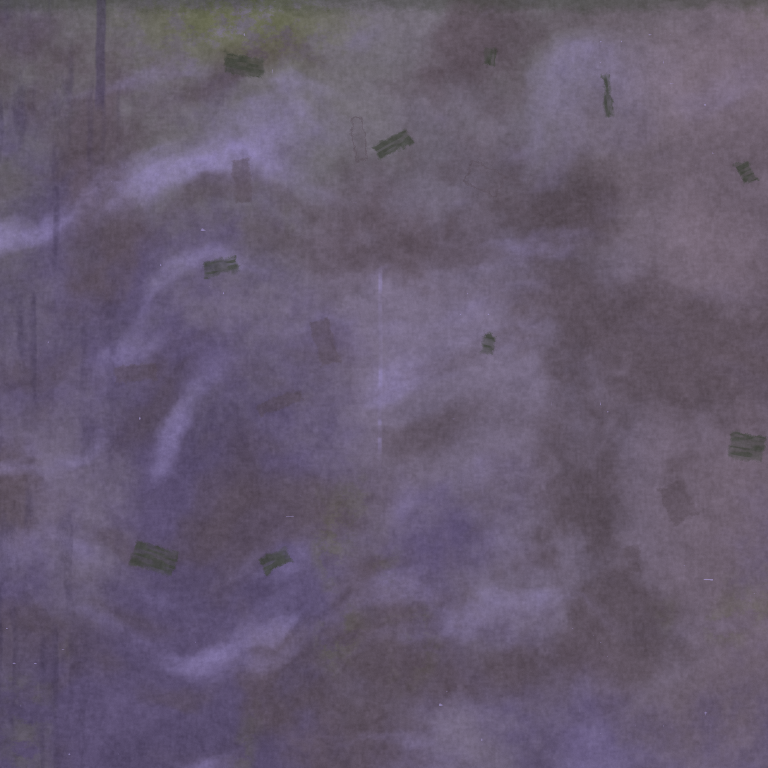
Reproduce this texture procedurally as a three.js fragment shader.

```glsl
varying vec2 vUv;

#define BASE vec3(0.455, 0.415, 0.505)
#define INDIGO vec3(0.325, 0.285, 0.41)
#define UMBER vec3(0.335, 0.29, 0.325)
#define MAUVE vec3(0.445, 0.39, 0.445)
#define SAGE vec3(0.425, 0.41, 0.425)
#define MOSS vec3(0.4, 0.42, 0.27)
#define LAVENDER vec3(0.58, 0.535, 0.74)
#define SCRAP_GREEN vec3(0.25, 0.265, 0.235)
#define SCRAP_COUNT 18
#define GRAIN 0.075

float hash(vec2 p) {
  vec3 q = fract(p.xyx * 0.1031);
  q += dot(q, q.yzx + 33.33);
  return fract((q.x + q.y) * q.z);
}

float noise(vec2 p) {
  vec2 cell = floor(p);
  vec2 f = fract(p);
  f = f * f * (3.0 - 2.0 * f);
  float low = mix(hash(cell), hash(cell + vec2(1.0, 0.0)), f.x);
  float high = mix(hash(cell + vec2(0.0, 1.0)), hash(cell + 1.0), f.x);
  return mix(low, high, f.y);
}

// Octave sum in 0..1; a low gain keeps it soft
float fbm(vec2 p, float gain) {
  float sum = 0.0;
  float total = 0.0;
  float amp = 1.0;
  for (int i = 0; i < 6; i++) {
    sum += amp * noise(p);
    total += amp;
    amp *= gain;
    p = mat2(1.6, 1.2, -1.2, 1.6) * p + 17.3;
  }
  return sum / total;
}

mat2 rotation(float angle) {
  float c = cos(angle);
  float s = sin(angle);
  return mat2(c, s, -s, c);
}

float boxDistance(vec2 p, vec2 halfSize) {
  vec2 d = abs(p) - halfSize;
  return length(max(d, 0.0)) + min(max(d.x, d.y), 0.0);
}

// Broad colour fields: indigo lower left, mauve right, sage above
vec3 washes(vec2 p) {
  float cloud = fbm(p * 3.5 + 4.0, 0.5) - 0.5;
  float detail = fbm(p * 9.0 + 31.0, 0.65) - 0.5;
  vec3 col = BASE;
  col = mix(col, SAGE, 0.85 * smoothstep(0.5, 1.0, p.y + cloud * 0.9));
  col = mix(col, MAUVE, 0.9 * smoothstep(0.6, 1.0, p.x + cloud * 0.6));
  float depth = 0.85 - p.x * 0.5 - p.y * 0.75 + cloud * 1.3 + detail * 0.9;
  col = mix(col, INDIGO, 0.9 * smoothstep(0.1, 0.7, depth));
  float stain = fbm(p * vec2(6.5, 5.5) + 52.0, 0.5) + detail * 0.3;
  col = mix(col, UMBER, 0.75 * smoothstep(0.5, 0.72, stain));
  return col * (1.0 + 0.3 * detail);
}

// Soft folds at two scales, lit from one side, pale above and brown below
vec3 folds(vec3 col, vec2 p) {
  vec2 warp = vec2(fbm(p * 4.0 + 8.0, 0.45), fbm(p * 4.0 + 23.0, 0.45)) - 0.5;
  float fade = 1.0 - 0.7 * smoothstep(0.55, 0.95, p.x);
  float scumble = 0.5 + fbm(p * 45.0, 0.75);
  for (int i = 0; i < 2; i++) {
    float scale = 1.0 + 0.8 * float(i);
    vec2 q = rotation(-0.15) * (p + warp * 0.2) * vec2(3.6, 7.0) * scale + 6.7 + 9.0 * float(i);
    float relief = fbm(q, 0.42) - fbm(q + vec2(0.1, -0.4), 0.42);
    float strength = fade * (0.6 - 0.15 * float(i));
    col = mix(col, UMBER, strength * smoothstep(0.06, 0.3, -relief));
    col = mix(col, LAVENDER, strength * scumble * smoothstep(0.06, 0.34, relief));
  }
  return col;
}

// Green rubs along the top and in faint upright patches
vec3 mossRubs(vec3 col, vec2 p) {
  float rough = fbm(p * vec2(30.0, 42.0), 0.7);
  float top = smoothstep(0.88, 0.98, p.y) * smoothstep(0.22, 0.0, abs(p.x - 0.31));
  float patches = smoothstep(0.62, 0.8, fbm(p * vec2(9.0, 5.0) + 71.0, 0.5));
  col = mix(col, MOSS, (0.7 * top + 0.25 * patches) * smoothstep(0.4, 0.62, rough));
  float rim = smoothstep(0.978, 1.0, p.y + (rough - 0.5) * 0.03);
  return mix(col, SCRAP_GREEN, 0.45 * rim);
}

// Worn, turned scraps; some faint brown, some only outlined
vec3 scraps(vec3 col, vec2 p) {
  float wear = fbm(p * 75.0, 0.7);
  for (int i = 0; i < SCRAP_COUNT; i++) {
    float id = float(i) * 3.7 + 1.0;
    vec2 centre = vec2(1.0 - 0.9 * pow(hash(vec2(id, 2.0)), 1.4), 0.26 + 0.72 * hash(vec2(id, 9.0)));
    vec2 halfSize = mix(vec2(0.008, 0.005), vec2(0.032, 0.018), vec2(hash(vec2(id, 15.0)), hash(vec2(id, 21.0))));
    float angle = (hash(vec2(id, 28.0)) - 0.5) * 1.1 + 1.57 * step(0.55, hash(vec2(id, 34.0)));
    vec2 local = rotation(angle) * (p - centre);
    float d = boxDistance(local, halfSize) + (wear - 0.5) * 0.014;
    float fill = smoothstep(0.002, -0.003, d);
    float outline = smoothstep(0.0025, 0.0, abs(d));
    float scratches = smoothstep(0.3, 0.75, noise(local * vec2(70.0, 330.0) + id));
    float kind = hash(vec2(id, 40.0));
    vec3 tint = mix(SCRAP_GREEN, UMBER, step(0.5, kind));
    float strength = kind > 0.5 ? 0.45 : 0.3 + 0.35 * scratches + 0.3 * wear;
    float cover = kind > 0.85 ? max(outline, fill * 0.35) : fill;
    col = mix(col, tint, cover * strength);
  }
  return col;
}

// Dark runs on the left and a broken pale seam in the middle
vec3 drips(vec3 col, vec2 p) {
  float sway = (noise(p * vec2(8.0, 30.0)) - 0.5) * 0.005;
  float broken = smoothstep(0.35, 0.7, fbm(p * vec2(25.0, 14.0), 0.7));
  float runs = smoothstep(0.6, 0.9, noise(vec2((p.x + sway) * 110.0, p.y * 7.0)));
  col = mix(col, INDIGO * 0.75, 0.4 * runs * broken * smoothstep(0.24, 0.03, p.x));
  float run = smoothstep(0.008, 0.004, abs(p.x + sway - 0.13)) * smoothstep(0.85, 0.87, p.y);
  col = mix(col, INDIGO * 0.85, 0.5 * run);
  float span = smoothstep(0.34, 0.48, p.y) * smoothstep(0.68, 0.62, p.y);
  float dash = 0.2 + 0.8 * smoothstep(0.5, 0.85, noise(vec2(3.0, p.y * 80.0)));
  float seam = smoothstep(0.004, 0.001, abs(p.x + sway * 0.4 - 0.495));
  return mix(col, LAVENDER, 0.55 * seam * span * dash);
}

void main() {
  vec2 p = vUv;
  vec3 col = folds(washes(p), p);
  col = mossRubs(col, p);
  col = scraps(col, p);
  col = drips(col, p);

  // Canvas weave, mottling and rare pale flecks
  float weave = noise(p * vec2(320.0, 150.0)) + noise(p * vec2(150.0, 320.0)) - 1.0;
  float mottle = fbm(p * 60.0 + 12.0, 0.85) - 0.5;
  col += GRAIN * (0.35 * weave + 1.4 * mottle) * vec3(0.95, 0.9, 1.1);
  float fleck = smoothstep(0.965, 1.0, noise(p * 110.0)) * smoothstep(0.7, 0.8, noise(p * 13.0));
  col = mix(col, LAVENDER * 1.15, 0.6 * fleck);
  gl_FragColor = vec4(col, 1.0);
}
```
